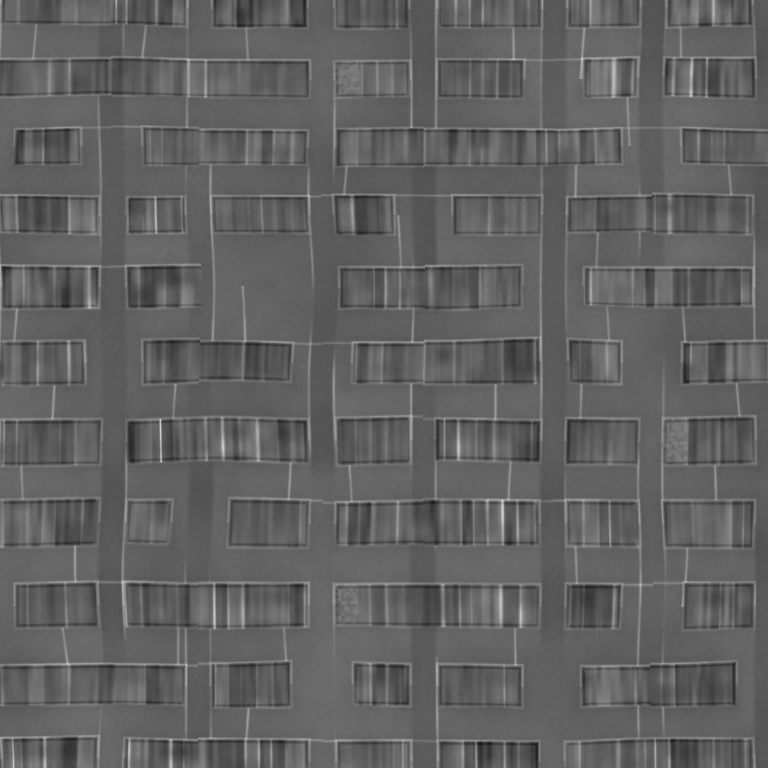
Write a Shadertoy shader that draws this pattern.

```glsl
// A grey facade: rows of windows with streaky vertical panes, parted by smooth
// bands and darker pilasters, with thin pale seams along their edges.
// Jittered row and column cells place the windows; hashes vary each one.

const float ROWS = 10.2;            // window rows per canvas height
const float COLS = 7.0;             // window columns per canvas height
const float PANES = 48.0;           // panes per canvas height
const float WINDOW_HALF = 0.27;     // half height of a window, in rows
const float PILASTER_HALF = 0.016;
const float SEAM_WIDTH = 0.0017;
const float MERGE_CHANCE = 0.22;    // neighbouring windows joined
const float WIDE_CHANCE = 0.2;      // extra wide gaps
const float WALL = 0.392;
const float PILASTER = 0.352;
const float GLASS = 0.345;
const float PALE_PANEL = 0.47;

float hash(vec2 p) {
    vec3 q = fract(vec3(p.xyx) * 0.1031);
    q += dot(q, q.yzx + 33.33);
    return fract((q.x + q.y) * q.z);
}

float noise(vec2 p) {
    vec2 i = floor(p), f = fract(p);
    f = f * f * (3.0 - 2.0 * f);
    return mix(mix(hash(i), hash(i + vec2(1, 0)), f.x),
               mix(hash(i + vec2(0, 1)), hash(i + vec2(1, 1)), f.x), f.y);
}

// Soft line around zero distance
float seam(float d, float width) {
    float w = max(width, 0.7 / iResolution.y);
    return exp(-d * d / (w * w));
}

// Centre of the gap on the left of column k
float gapCentre(float k) {
    return (k + 0.24 * (hash(vec2(k + 20.0, 7.0)) - 0.5)) / COLS - 0.01;
}

// Half width of a gap in one row; negative where windows join
float gapHalf(float k, float row) {
    float h = hash(vec2(k + 31.0, row + 5.0));
    if (h < MERGE_CHANCE) return -0.03;
    float wide = step(1.0 - WIDE_CHANCE, h) * 0.022;
    return PILASTER_HALF + wide + 0.003 * hash(vec2(row + 9.0, k + 3.0));
}

// Streaky panes with bright mullions
float glass(vec2 p, float v, float row, float k) {
    float style = hash(vec2(k + 51.0, row + 13.0));
    float x = p.x * PANES + 1.4 * noise(vec2(p.x * 22.0, row * 3.7));
    float id = floor(x), f = fract(x), key = row * 17.0 + 40.0;
    float tone = mix(hash(vec2(id - 1.0, key)), hash(vec2(id, key)), smoothstep(0.0, 0.2, f));
    float streak = noise(vec2(p.x * 170.0, v * 1.6 + row * 5.0));
    float haze = noise(vec2(p.x * 38.0, v * 5.0));
    float contrast = mix(0.55, 1.25, style);
    float c = GLASS + 0.035 * (1.0 - style);
    c += contrast * (0.15 * (tone - 0.5) + 0.14 * (streak - 0.5) + 0.09 * (haze - 0.5));
    c -= 0.07 * (fract(v) - 0.5);
    float strength = hash(vec2(floor(x + 0.5), key + 9.0));
    float mullion = seam(min(f, 1.0 - f) / PANES, 0.0021);
    return c + 0.34 * strength * strength * contrast * mullion * (0.5 + 0.7 * haze);
}

void mainImage(out vec4 fragColor, in vec2 fragCoord) {
    vec2 uv = fragCoord / iResolution.y;
    vec2 p = uv + 0.007 * (vec2(noise(uv * 8.0), noise(uv * 7.0 + 30.0)) - 0.5);

    // Row and column cells
    float v = p.y * ROWS - 0.15 * sin(6.2832 * (p.y - 0.31)) + 0.25;
    float row = floor(v), fy = fract(v) - 0.5;
    float k = floor((p.x + 0.01) * COLS);
    if (p.x < gapCentre(k)) k -= 1.0;
    else if (p.x >= gapCentre(k + 1.0)) k += 1.0;
    float left = gapCentre(k), right = gapCentre(k + 1.0);

    // Signed distance to the window
    float dx = max(left + gapHalf(k, row) - p.x, p.x - right + gapHalf(k + 1.0, row));
    float halfHeight = WINDOW_HALF + 0.04 * (hash(vec2(row + 2.0, k + 70.0)) - 0.5);
    float dy = (abs(fy) - halfHeight) / ROWS;
    float d = max(dx, dy);
    if (hash(vec2(k + 83.0, row + 41.0)) < 0.04) d = 0.05;
    float outside = smoothstep(-0.001, 0.002, d);

    // Wall and pilasters
    bool nearLeft = p.x - left < right - p.x;
    float gap = nearLeft ? k : k + 1.0;
    float side = nearLeft ? 1.0 : 0.0;
    float off = min(p.x - left, right - p.x);
    float wall = WALL + 0.07 * (noise(uv * 9.0 + 4.0) - 0.5) + 0.02 * (noise(uv * 40.0) - 0.5);
    float column = 1.0 - smoothstep(PILASTER_HALF - 0.004, PILASTER_HALF + 0.004, off);
    column *= smoothstep(0.3, 0.5, noise(vec2(gap * 5.3 + 8.0, v * 0.35)));
    wall = mix(wall, PILASTER + 0.05 * (noise(uv * 14.0) - 0.5), column);
    wall -= 0.035 * exp(-max(d, 0.0) / 0.006);

    // Pale seams: pilaster edges, ledges across gaps, cracks in the bands
    float run = noise(vec2(gap * 7.7 + side * 3.3 + 11.0, v * 0.8));
    float seams = 0.2 * smoothstep(0.45, 0.7, run) * seam(off - PILASTER_HALF, SEAM_WIDTH);
    float ledge = step(0.72, hash(vec2(gap + 61.0, row + 23.0)));
    seams += 0.13 * ledge * seam((fy - halfHeight) / ROWS, SEAM_WIDTH);
    vec2 band = vec2(k + 15.0, floor(v + 0.5) + 90.0);
    float bandY = fract(v + 0.5) - 0.5;
    float crackX = mix(left, right, 0.2 + 0.6 * hash(band));
    crackX += 0.02 * (hash(band + 4.0) - 0.5) * bandY;
    seams += 0.19 * step(hash(band + 8.0), 0.4) * seam(p.x - crackX, SEAM_WIDTH);
    wall += seams * (0.6 + 0.6 * noise(uv * 30.0));

    // Windows, a few of them pale and grainy, then their rims
    float pane = glass(p, v, row, k);
    float grain = noise(uv * 260.0) - 0.5;
    float pale = step(hash(vec2(k + 37.0, row + 67.0)), 0.05) * smoothstep(0.03, 0.028, p.x - left - 0.02);
    pane = mix(pane, PALE_PANEL + 0.1 * grain, pale * 0.8);
    float c = mix(pane, wall, outside);
    float rim = 0.6 * noise(uv * 25.0 + 9.0) + 0.5 * step(0.0, fy);
    c += 0.18 * rim * seam(d - 0.001, SEAM_WIDTH);
    c -= 0.1 * seam(d + 0.003, SEAM_WIDTH);
    c += 0.018 * grain;

    fragColor = vec4(vec3(clamp(c, 0.0, 1.0)), 1.0);
}
```
